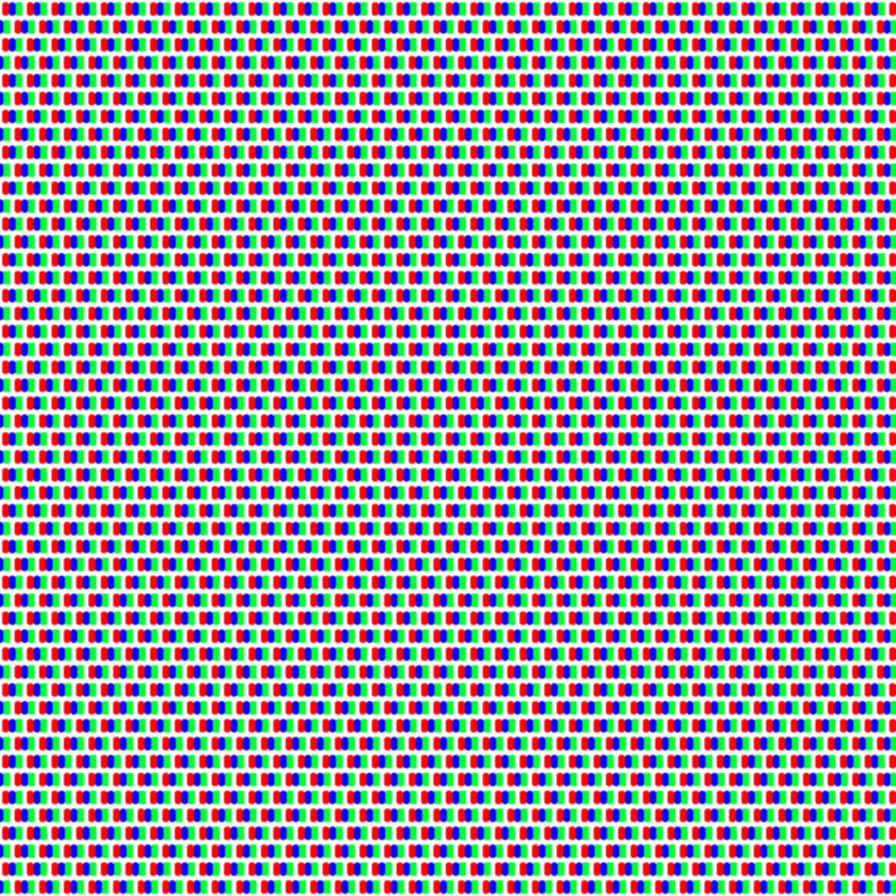
This pattern is drawn by a WebGL 2 fragment shader. Its source:

```glsl
#version 300 es
precision highp float;
// Brick-laid rows of soft red, blue and green phosphor bars on white.

uniform vec2 u_resolution;
out vec4 fragColor;

// Lengths are in grid units, GRID of them across the canvas.
const float GRID = 400.0;
const vec2 CELL = vec2(11.0, 8.0);      // one triad with its white margin
const vec2 BAR_HALF = vec2(1.5, 3.0);   // half size of one bar
const float BAR_PITCH = 3.0;            // distance between bar centres
const float ROW_SHIFT = 0.5;            // shift of alternate rows, in cells
const float SOFTNESS = 0.7;             // half width of the blurred edge

const vec3 WHITE = vec3(1.0);
const vec3 BAR_COLOR[3] = vec3[3](
    vec3(1.0, 0.0, 0.02),
    vec3(0.02, 0.0, 1.0),
    vec3(0.0, 1.0, 0.2));
const float BAR_RADIUS[3] = float[3](1.35, 1.4, 0.7);

float roundedBox(vec2 p, vec2 halfSize, float radius) {
    vec2 q = abs(p) - halfSize + radius;
    return length(max(q, 0.0)) + min(max(q.x, q.y), 0.0) - radius;
}

void main() {
    float unitsPerPixel = GRID / u_resolution.y;
    vec2 p = gl_FragCoord.xy * unitsPerPixel / CELL;

    // Even rows, counted from the bottom, are shifted by half a cell.
    float isEvenRow = 1.0 - mod(floor(p.y), 2.0);
    p.x += ROW_SHIFT * isEvenRow;
    vec2 local = (fract(p) - 0.5) * CELL;

    // Abutting bars have complementary edges, so they blend into each other.
    float edge = max(SOFTNESS, 0.5 * unitsPerPixel);
    vec3 color = WHITE;
    for (int i = 0; i < 3; i++) {
        vec2 center = vec2(float(i - 1) * BAR_PITCH, 0.0);
        float dist = roundedBox(local - center, BAR_HALF, BAR_RADIUS[i]);
        float coverage = 1.0 - smoothstep(-edge, edge, dist);
        color -= coverage * (WHITE - BAR_COLOR[i]);
    }

    fragColor = vec4(clamp(color, 0.0, 1.0), 1.0);
}
```
